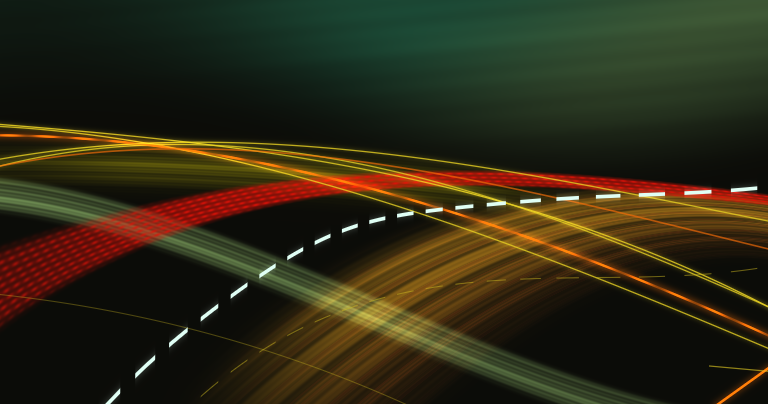
This background is drawn by a Shadertoy shader. Its source:

```glsl
// Trail heights at 0, 1/3, 2/3 and 1 of the canvas width
const vec4 CREST = vec4(0.692, 0.626, 0.493, 0.241);
const vec4 HIGH_ARC = vec4(0.606, 0.645, 0.574, 0.453);
const vec4 LOW_ARC = vec4(0.687, 0.589, 0.392, 0.138);
const vec4 JOINING_ARC = vec4(0.589, 0.633, 0.493, 0.241);
const vec4 AMBER_LOW = vec4(0.665, 0.599, 0.426, 0.170);
const vec4 AMBER_HIGH = vec4(0.589, 0.626, 0.534, 0.384);
const vec4 STRAY = vec4(0.271, 0.140, -0.133, -0.576);
const vec4 RED_PATH = vec4(0.286, 0.512, 0.557, 0.505);
const vec4 RED_WIDTH = vec4(0.085, 0.030, 0.018, 0.013);
const vec4 DASH_PATH = vec4(-0.355, 0.310, 0.500, 0.537);
const vec4 FAINT_PATH = vec4(-0.675, 0.123, 0.308, 0.340);
const vec4 GREEN_PATH = vec4(0.517, 0.340, 0.081, -0.084);
const vec4 FAN_TOP = vec4(-0.576, 0.138, 0.470, 0.500);
const vec4 FAN_BOTTOM = vec4(-1.217, -0.429, 0.163, 0.360);
const vec4 OLIVE_PATH = vec4(0.594, 0.576, 0.520, 0.433);

const vec3 NIGHT = vec3(0.045, 0.047, 0.032);
const vec3 TEAL = vec3(0.06, 0.23, 0.17);
const vec3 MOSS = vec3(0.18, 0.27, 0.16);
const vec3 OLIVE = vec3(0.27, 0.25, 0.01);
const vec3 GOLD = vec3(0.47, 0.32, 0.05);
const vec3 BROWN = vec3(0.20, 0.11, 0.02);
const vec3 SAGE = vec3(0.36, 0.47, 0.27);
const vec3 RED = vec3(0.88, 0.07, 0.03);
const vec3 YELLOW = vec3(0.80, 0.72, 0.12);
const vec3 AMBER = vec3(0.98, 0.43, 0.03);
const vec3 WHITE = vec3(0.88, 1.0, 0.96);

// Cubic through four evenly spaced heights
float heightAt(float u, vec4 h) {
    float t = 3.0 * u, a = t - 1.0, b = t - 2.0, c = t - 3.0;
    return dot(h, vec4(-a * b * c / 6.0, t * b * c / 2.0, -t * a * c / 2.0, t * a * b / 6.0));
}

// Signed distance to a trail, corrected for its slope
float offsetFrom(vec2 uv, vec4 h, float aspect) {
    float y = heightAt(uv.x, h);
    float slope = (heightAt(uv.x + 0.002, h) - y) / (0.002 * aspect);
    return (uv.y - y) / sqrt(1.0 + slope * slope);
}

float stroke(float d, float halfWidth, float px) {
    return clamp((halfWidth - abs(d)) / px + 0.5, 0.0, 1.0);
}

float glow(float d, float radius) {
    return exp(-d * d / (radius * radius));
}

float segmentDistance(vec2 p, vec2 a, vec2 b) {
    vec2 ab = b - a;
    return length(p - a - ab * clamp(dot(p - a, ab) / dot(ab, ab), 0.0, 1.0));
}

// Layered sines, from 0 to 1
float streaks(float s) {
    return 0.5 + 0.22 * sin(s * 17.0 + 1.0) + 0.16 * sin(s * 41.0) + 0.12 * sin(s * 97.0 + 2.0);
}

void mainImage(out vec4 fragColor, in vec2 fragCoord) {
    vec2 uv = fragCoord / iResolution.xy;
    float aspect = iResolution.x / iResolution.y, px = 1.0 / iResolution.y;
    vec2 p = vec2(uv.x * aspect, uv.y);
    float u = uv.x;

    // Misty sky
    float mist = smoothstep(0.60, 1.0, uv.y + 0.09 * sin(u * 5.0 - 2.2));
    mist *= mix(0.3, 1.0, smoothstep(0.0, 0.55, u));
    mist *= 0.88 + 0.24 * streaks(uv.y * 1.4 - u * 0.25);
    vec3 color = NIGHT + mist * mix(TEAL, MOSS, smoothstep(0.45, 0.9, u + 0.8 * (1.0 - uv.y) - 0.1));

    // Olive haze under the crest
    float olive = offsetFrom(uv, OLIVE_PATH, aspect);
    color += OLIVE * glow(olive, 0.042) * (0.5 + 0.8 * streaks(olive * 9.0))
        * (1.0 - smoothstep(0.5, 0.8, u)) * mix(0.45, 1.0, smoothstep(0.0, 0.2, u));

    // Golden fan of long streaks
    float top = heightAt(u, FAN_TOP);
    float fan = (top - uv.y) / (top - heightAt(u, FAN_BOTTOM));
    float fanMask = smoothstep(-0.18, 0.12, fan) * (1.0 - smoothstep(0.45, 1.15, fan));
    fanMask *= smoothstep(0.2, 0.55, u);
    vec3 fanColor = mix(GOLD, BROWN, smoothstep(0.1, 0.75, fan));
    color += fanColor * fanMask * (0.35 + 0.95 * streaks(fan * 1.6));
    color += vec3(0.10, 0.03, 0.01) * smoothstep(0.5, 0.8, streaks(fan * 2.7 + 0.4)) * fanMask;

    // Pale green ribbon
    float green = offsetFrom(uv, GREEN_PATH, aspect);
    float ribbon = 1.0 - smoothstep(0.022, 0.052, abs(green));
    color += SAGE * ribbon * (0.25 + 0.85 * streaks(green * 7.0 + 0.1)) * (1.0 - 0.35 * u);

    // Red ribbon woven from short strands
    float redWidth = heightAt(u, RED_WIDTH);
    float across = offsetFrom(uv, RED_PATH, aspect) / redWidth;
    float row = across * mix(5.0, 2.0, smoothstep(0.0, 0.5, u));
    float weave = 0.5 + 0.5 * sin(6.2832 * row);
    weave *= 0.65 + 0.35 * sin(6.2832 * (u * 75.0 + floor(row + 0.25) * 0.37));
    float redMask = 1.0 - smoothstep(0.65, 1.2, abs(across));
    float redDensity = mix(0.45, 0.9, smoothstep(0.0, 0.3, u));
    color = mix(color, RED, redMask * mix(redDensity, 1.0, weave * 0.4) * (0.6 + 0.4 * weave));

    // Fine yellow trails
    vec4 trails[4] = vec4[4](CREST, HIGH_ARC, LOW_ARC, JOINING_ARC);
    for (int i = 0; i < 4; i++) {
        float d = offsetFrom(uv, trails[i], aspect);
        color = mix(color, YELLOW, 0.8 * stroke(d, 0.0016, px));
        color += 0.12 * YELLOW * glow(d, 0.008);
    }
    color = mix(color, YELLOW, 0.35 * stroke(offsetFrom(uv, STRAY, aspect), 0.0013, px));

    // Amber trails and the short sparks in the corner
    float amber = offsetFrom(uv, AMBER_LOW, aspect);
    float pulse = 0.65 + 0.35 * sin(u * 130.0);
    color = mix(color, AMBER, stroke(amber, 0.0028, px) * pulse);
    color += 0.25 * AMBER * glow(amber, 0.012);
    color = mix(color, AMBER, 0.65 * stroke(offsetFrom(uv, AMBER_HIGH, aspect), 0.002, px));
    float spark = segmentDistance(p, vec2(0.934 * aspect, -0.002), vec2(aspect, 0.088));
    color = mix(color, AMBER, stroke(spark, 0.003, px)) + 0.2 * AMBER * glow(spark, 0.012);
    spark = segmentDistance(p, vec2(0.924 * aspect, 0.094), vec2(aspect, 0.081));
    color = mix(color, YELLOW, 0.7 * stroke(spark, 0.0015, px));

    // Evenly paced dashes, bright above and faint below
    float beat = 7.42 + 22.35 * (u - 0.4362) + 0.9 * sin(6.52 * (u - 0.43));
    float pace = 22.35 + 5.87 * cos(6.52 * (u - 0.43));
    float along = (abs(fract(beat + 0.5) - 0.5) - 0.29) * aspect / pace;
    float dashEnd = clamp(0.5 - along / px, 0.0, 1.0);
    float sway = 0.0197 * sin(10.47 * (u - 0.33)) * glow(u - 0.4, 0.2);
    float dash = offsetFrom(uv - vec2(0.0, sway), DASH_PATH, aspect);
    color += 0.12 * WHITE * glow(dash, 0.012) * dashEnd;
    color = mix(color, WHITE, stroke(dash, 0.0045, px) * dashEnd);
    float faint = offsetFrom(uv, FAINT_PATH, aspect);
    color = mix(color, YELLOW, 0.5 * stroke(faint, 0.0013, px) * dashEnd);

    fragColor = vec4(clamp(color, 0.0, 1.0), 1.0);
}
```
